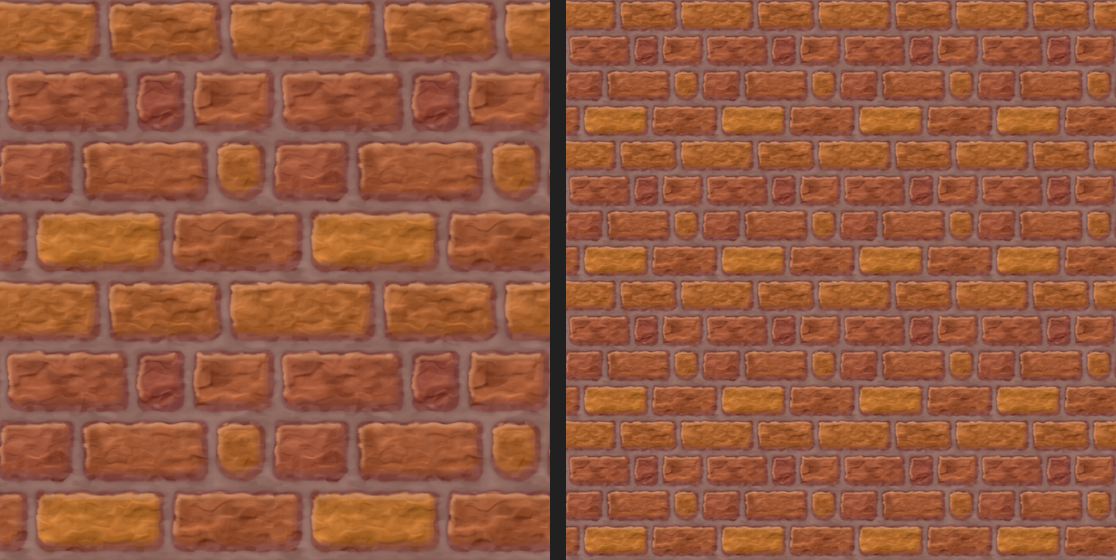
Left, the tile; right, the same tile 2 across and 2 down.
Write a Shadertoy shader that draws this texture.

```glsl
// Painted brick wall: a tile of four staggered courses, repeated twice each way.
// Bricks are wobbly rounded boxes with a dark rim, a lit bevel and a mottled face;
// the brushwork comes from wrapping soft cellular noise and layered sines.

const float TAU = 6.2831853;
const float REPEATS = 2.0;
const float COURSES = 4.0;
const vec2 TO_LIGHT = vec2(-0.6, -0.8);   // up and left, y runs downwards

const vec3 MORTAR = vec3(0.57, 0.42, 0.38);
const vec3 SHADOW = vec3(0.44, 0.27, 0.27);
const vec3 RIM = vec3(0.49, 0.27, 0.25);
const vec3 RED_CLAY = vec3(0.55, 0.27, 0.21);
const vec3 OCHRE_CLAY = vec3(0.69, 0.41, 0.17);
const vec3 HIGHLIGHT = vec3(0.80, 0.56, 0.41);

// Joint positions along each course and the warmth of the brick after each joint
const vec3 JOINTS[4] = vec3[4](vec3(0.378, 0.820, 1.378), vec3(0.011, 0.481, 0.686),
                               vec3(0.282, 0.771, 0.979), vec3(0.114, 0.612, 1.114));
const vec3 WARMTH[4] = vec3[4](vec3(0.65, 0.75, 0.75), vec3(0.25, 0.02, 0.35),
                               vec3(0.40, 0.75, 0.20), vec3(1.00, 0.42, 0.42));

float hash(vec2 cell) {
    return fract(sin(dot(cell, vec2(127.1, 311.7))) * 43758.5);
}

// Soft cellular patches of random shade, wrapping over the unit tile
float dabs(vec2 p, vec2 cells) {
    vec2 g = p * cells;
    float sum = 0.0, total = 0.0;
    for (int y = -1; y <= 1; y++)
    for (int x = -1; x <= 1; x++) {
        vec2 cell = floor(g) + vec2(x, y);
        vec2 id = mod(cell, cells);
        vec2 away = g - cell - 0.15 - 0.7 * vec2(hash(id), hash(id + 57.3));
        float weight = exp(-8.0 * dot(away, away));
        sum += weight * hash(id + 19.7);
        total += weight;
    }
    return sum / total;
}

// Layered sines; a whole frequency keeps them periodic
float ripple(vec2 p, float frequency) {
    vec2 a = TAU * frequency * p;
    return 0.5 * sin(a.x + 1.7 * sin(a.y)) + 0.3 * sin(2.0 * a.y - a.x + 1.0)
         + 0.2 * sin(3.0 * a.x + 2.0 * a.y);
}

// Patches seen as relief: positive on slopes that face the light
float emboss(vec2 p, vec2 cells, float reach) {
    return dabs(p, cells) - dabs(p + TO_LIGHT * reach, cells);
}

// Rounded box whose lower corners are more worn than the upper ones
float brickDistance(vec2 p, vec2 halfSize, float wear) {
    float radius = wear * (p.y > 0.0 ? 1.0 : 0.55);
    vec2 q = abs(p) - halfSize + radius;
    return min(max(q.x, q.y), 0.0) + length(max(q, 0.0)) - radius;
}

// Start, end and warmth of the brick that covers x in a course
vec3 findBrick(float x, vec3 joints, vec3 warmth) {
    if (x < joints.y) return vec3(joints.xy, warmth.x);
    if (x < joints.z) return vec3(joints.yz, warmth.y);
    return vec3(joints.z, joints.x + 1.0, warmth.z);
}

void mainImage(out vec4 fragColor, in vec2 fragCoord) {
    vec2 uv = fragCoord / iResolution.xy;
    vec2 p = fract(vec2(uv.x, 1.0 - uv.y) * REPEATS);
    float soft = max(0.005, 1.5 * REPEATS / iResolution.y);

    // Brushwork
    vec2 brushed = p + 0.010 * vec2(ripple(p, 4.0), ripple(p.yx, 5.0));
    float broad = dabs(brushed, vec2(11.0, 21.0));
    float fine = dabs(brushed, vec2(31.0, 57.0));
    float relief = emboss(brushed, vec2(13.0, 27.0), 0.010)
                 + 0.5 * emboss(brushed, vec2(29.0, 43.0), 0.007);

    // Brick under this point
    float level = p.y * COURSES + 0.055;
    int course = int(mod(floor(level), COURSES));
    vec3 joints = JOINTS[course];
    float x = joints.x + fract(p.x - joints.x);
    vec3 brick = findBrick(x, joints, WARMTH[course]);
    float width = brick.y - brick.x;
    vec2 q = vec2(x - 0.5 * (brick.x + brick.y), (fract(level) - 0.5) / COURSES);
    q.x += 0.10 * (hash(brick.xy) - 0.5) * q.y;
    q += 0.004 * vec2(ripple(p, 5.0), ripple(p.yx, 6.0)) + 0.006 * (fine - 0.5);

    // Outer body and the raised face, set towards the light
    vec2 halfSize = vec2(0.5 * width - 0.017, 0.106);
    float wear = course == 2 && width < 0.25 ? 0.080 : 0.042;
    float body = brickDistance(q, halfSize, wear);
    vec2 faceSize = halfSize - vec2(0.012, 0.015);
    vec2 f = q + vec2(0.005, 0.006) + 0.012 * (broad - 0.5);
    float face = brickDistance(f, faceSize, wear);
    float facing = (brickDistance(f + 0.008 * TO_LIGHT, faceSize, wear) - face) / 0.008;

    // Mortar, darker against the bricks
    vec3 color = MORTAR + 0.07 * (broad - 0.5) + 0.05 * (fine - 0.5);
    color = mix(color, SHADOW, 0.55 * exp(-max(body, 0.0) / 0.007));

    // Rim
    vec3 clay = mix(RED_CLAY, OCHRE_CLAY, brick.z);
    vec3 rim = mix(RIM, clay, 0.15) + 0.10 * (fine - 0.5) + 0.10 * relief;
    color = mix(color, rim, smoothstep(soft, -soft, body));

    // Face: mottled clay, strokes, lit upper edges
    vec3 surface = clay + vec3(0.14, 0.10, 0.07) * (broad - 0.5) + 0.06 * (fine - 0.5);
    surface += vec3(0.24, 0.18, 0.13) * relief - 0.25 * q.y;
    float bevel = smoothstep(-0.024, -0.006, face);
    surface = mix(surface, HIGHLIGHT, bevel * smoothstep(0.2, 0.8, facing) * (0.45 + 0.5 * fine));
    surface = mix(surface, RIM, 0.45 * bevel * smoothstep(0.2, 0.8, -facing));
    color = mix(color, surface, smoothstep(soft, -soft, face));

    fragColor = vec4(clamp(color, 0.0, 1.0), 1.0);
}
```
